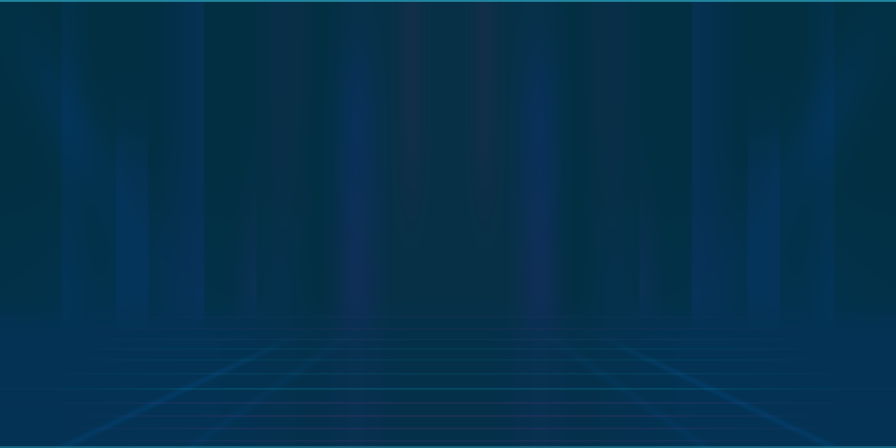
A WebGL 2 fragment shader for this background:

```glsl
#version 300 es
precision highp float;
// Dark blue stage: mirrored curtains of light above a glossy perspective floor.

uniform vec2 u_resolution;
out vec4 outColor;

// Base colours
const vec3 WALL_CENTRE = vec3(0.026, 0.187, 0.277);
const vec3 WALL_SIDE   = vec3(0.006, 0.184, 0.255);
const vec3 FLOOR_MID   = vec3(0.016, 0.188, 0.290);
const vec3 FLOOR_SIDE  = vec3(0.010, 0.197, 0.328);
const vec3 TRIM        = vec3(0.13, 0.53, 0.63);

// Light added on top of the base
const vec3 BLUE   = vec3(0.012, 0.004, 0.075);
const vec3 VIOLET = vec3(0.042, -0.004, 0.062);
const vec3 RUST   = vec3(0.042, -0.004, 0.006);
const vec3 AZURE  = vec3(0.006, 0.020, 0.085);
const vec3 HAZE   = vec3(0.020, 0.002, 0.026);
const vec3 TEAL   = vec3(0.0, 0.13, 0.12);
const vec3 ROSE   = vec3(0.18, 0.0, 0.09);

// Layout, as fractions of the canvas
const float FLOOR_TOP   = 0.318;
const float VANISH_Y    = 0.411;
const float RAY_SPACING = 0.35;
const int   LINE_COUNT  = 11;
const float LINE_TOP    = 0.292;
const float LINE_STEP   = 0.0276;
const float LINE_BULGE  = 0.015;
const float TRIM_HEIGHT = 0.0039;
const float LOWER_TRIM  = 0.6;

float bell(float x, float centre, float width) {
    float d = (x - centre) / width;
    return exp(-d * d);
}

// Falls smoothly from a crisp edge to nothing at the soft edge.
float curtain(float x, float crisp, float soft) {
    float t = (x - crisp) / (soft - crisp);
    float side = (x - crisp) * sign(soft - crisp);
    return smoothstep(-0.0015, 0.0015, side) * (1.0 - smoothstep(0.0, 1.0, t));
}

// Thin line that keeps its brightness at any resolution.
float thinLine(float d, float halfWidth, float pixel) {
    float w = max(halfWidth, 0.6 * pixel);
    return (halfWidth / w) * (1.0 - smoothstep(0.0, 2.0 * w, abs(d)));
}

vec3 wall(float s, float y) {
    vec3 c = mix(WALL_CENTRE, WALL_SIDE, smoothstep(0.09, 0.155, s));
    float low = 1.0 - smoothstep(0.35, 0.75, y);

    // Soft haze between the columns and the curtains, and near the floor
    c += HAZE * bell(s, 0.185, 0.03) * mix(0.7, 1.0, y);
    c += AZURE * 0.3 * smoothstep(0.12, 0.2, s) * (1.0 - smoothstep(0.3, 0.65, y));

    // Wide glowing columns beside the centre
    float column = bell(s, 0.103, 0.023) * (1.0 - 0.8 * smoothstep(0.72, 1.0, y));
    c += column * mix(BLUE, VIOLET, 0.75 * low);

    // Warm streaks hanging from the top
    float hang = smoothstep(0.38, 0.75, y);
    c += RUST * hang * (bell(s, 0.041, 0.014) + 0.25 * bell(s, 0.174, 0.025));

    // Crisp-edged curtains
    vec3 curtainLight = 0.35 * BLUE + 0.35 * VIOLET + 0.2 * AZURE;
    c += curtainLight * curtain(s, 0.272, 0.345);
    c += (0.5 * VIOLET + 0.3 * RUST + 0.2 * AZURE) * 0.7 * low * curtain(s, 0.2135, 0.25);
    c += AZURE * 0.5 * curtain(s, 0.431, 0.39);
    float panel = smoothstep(0.333, 0.336, s) * (1.0 - smoothstep(0.369, 0.372, s));
    c += (0.45 * AZURE + 0.20 * VIOLET) * panel * (1.0 - smoothstep(0.55, 0.9, y));

    // Slanted beam and haze at the sides
    float beam = bell(s, 0.40 + 0.255 * (y - 0.65), 0.035);
    c += AZURE * 0.7 * beam * bell(y, 0.71, 0.24);
    c += AZURE * 0.25 * bell(s, 0.38, 0.08) * low;
    return c;
}

vec3 stageFloor(float s, float y, vec2 pixel) {
    vec3 c = mix(FLOOR_MID, FLOOR_SIDE, smoothstep(0.10, 0.32, s));
    c += VIOLET * 0.35 * bell(s, 0.103, 0.03);

    // Rays converging on the vanishing point
    float depth = VANISH_Y - y;
    float ray = s / max(depth, 0.05) / RAY_SPACING;
    float nearest = floor(ray + 0.5);
    float rayGap = (ray - nearest) * RAY_SPACING * depth;
    float rayFade = smoothstep(0.28, 0.17, y) * smoothstep(1.0, 3.0, nearest)
                  * (1.0 - smoothstep(3.2, 4.0, nearest));
    c += (0.5 * AZURE + 0.15 * TEAL) * rayFade * thinLine(rayGap, 0.007, pixel.x);

    // Reflected bars, shifting between rose and teal
    for (int i = 0; i < LINE_COUNT; i++) {
        float k = float(i);
        float height = LINE_TOP - LINE_STEP * k + LINE_BULGE * bell(k, 4.0, 2.0);
        float warmth = smoothstep(-0.4, 0.5, cos(0.72 * k));
        float strength = 0.28 + 0.30 * bell(k, 7.5, 2.5) + 0.35 * bell(k, 6.0, 0.5);
        float reach = 1.0 - 0.85 * smoothstep(0.2, 0.46, s);
        c += mix(TEAL, ROSE, warmth) * strength * reach
           * thinLine(y - height, 0.0018, pixel.y);
    }
    return c;
}

void main() {
    vec2 uv = gl_FragCoord.xy / u_resolution;
    vec2 pixel = 1.0 / u_resolution;
    float s = abs(uv.x - 0.5);

    float onFloor = 1.0 - smoothstep(FLOOR_TOP - 0.08, FLOOR_TOP + 0.03, uv.y);
    vec3 color = mix(wall(s, uv.y), stageFloor(s, uv.y, pixel), onFloor);

    // Bright trim on the top edge, fainter along the bottom
    float upper = smoothstep(-0.5, 0.5, (uv.y - 1.0 + TRIM_HEIGHT) / pixel.y);
    float lower = smoothstep(-0.5, 0.5, (TRIM_HEIGHT - uv.y) / pixel.y);
    color = mix(color, TRIM, max(upper, LOWER_TRIM * lower));
    outColor = vec4(clamp(color, 0.0, 1.0), 1.0);
}
```
